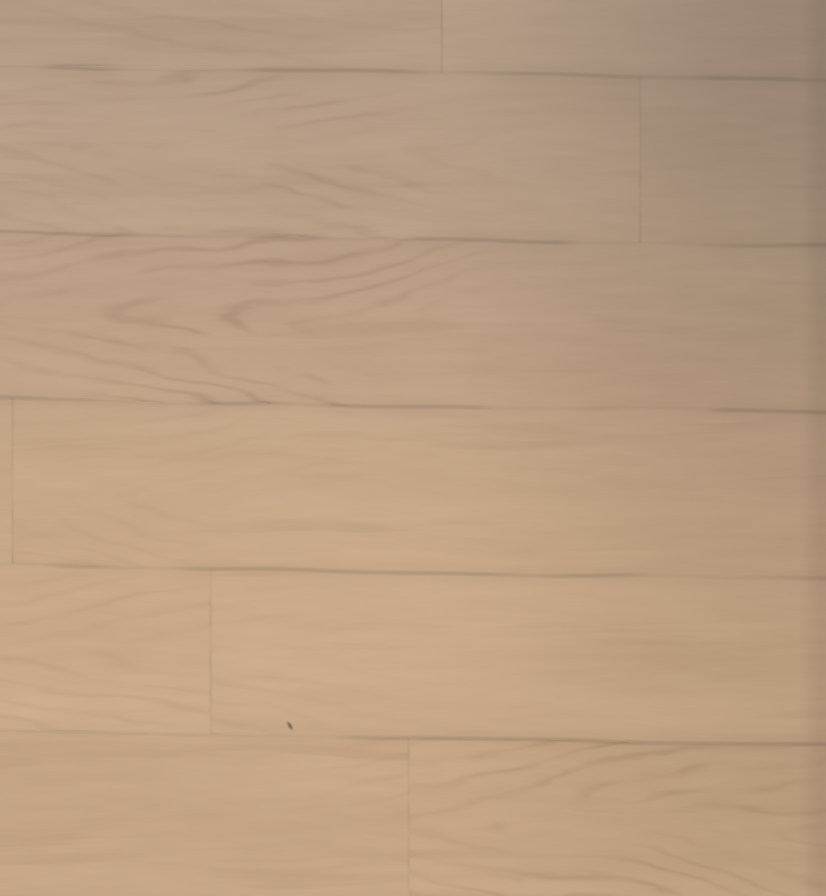
This texture is drawn by a Shadertoy shader. Its source:

```glsl
// Pale oak floor: staggered horizontal planks with soft grain, faint seams and uneven light.

const float ROW_HEIGHT = 0.1857;     // plank width, canvas heights
const float ROW_OFFSET = 0.002;
const float TILT = 0.016;            // drop of the seams from left to right
const float PLANK_LENGTH = 1.24;
const float FIRST_JOINT = 0.495;     // end joint of the lowest row
const float JOINT_STEP = 0.24;       // shift of the joint per row
const float SEAM_WIDTH = 0.0028;
const float JOINT_WIDTH = 0.0020;
const float SEAM_DEPTH = 0.085;
const float JOINT_DEPTH = 0.055;
const float TONE_RANGE = 0.025;      // brightness spread between planks
const float GRAIN_DEPTH = 0.055;
const float FIGURE_DEPTH = 0.095;
const float RING_SPACING = 0.13;
const vec3 WARM_OAK = vec3(0.785, 0.660, 0.535);
const vec3 COOL_OAK = vec3(0.712, 0.615, 0.530);
const vec3 GRAIN_TINT = vec3(0.85, 1.0, 1.15);
const vec2 SPECK = vec2(0.351, 0.190);

// Arched figure of each row, from the bottom: tip, center of its patch, strength
const vec3 FIGURE[6] = vec3[6](
    vec3(0.50, 0.74, 0.75), vec3(-0.10, 0.12, 0.40), vec3(0.30, 0.20, 0.20),
    vec3(0.15, 0.30, 0.85), vec3(0.02, 0.24, 0.75), vec3(0.10, 0.25, 0.30));

float hash(vec2 p) {
    return fract(sin(dot(p, vec2(127.1, 311.7))) * 43758.5453);
}

float noise(vec2 p) {
    vec2 cell = floor(p);
    vec2 f = fract(p);
    f = f * f * (3.0 - 2.0 * f);
    return mix(mix(hash(cell), hash(cell + vec2(1, 0)), f.x),
               mix(hash(cell + vec2(0, 1)), hash(cell + vec2(1, 1)), f.x), f.y);
}

float fbm(vec2 p) {
    float sum = 0.0;
    float weight = 0.5;
    for (int i = 0; i < 4; i++) {
        sum += weight * noise(p);
        p = p * 2.03 + 17.3;
        weight *= 0.5;
    }
    return sum / 0.9375;
}

// Soft line of the given width around distance zero
float softLine(float dist, float width) {
    float w = max(width, 1.0 / iResolution.y);
    return 1.0 - smoothstep(0.2 * w, 1.4 * w, abs(dist));
}

// Nested arches that open to the right, fading outside their patch
float archFigure(vec2 p, float rowY, int row, vec2 seed) {
    vec3 figure = FIGURE[row];
    float y = rowY - 0.5 + 0.16 * (noise(vec2(p.x * 5.0, seed.y)) - 0.5);
    float level = p.x - figure.x - 1.1 * sqrt(y * y + 0.004);
    level += 0.16 * (fbm(p * vec2(9.0, 34.0) + seed) - 0.5);
    float ring = pow(0.5 + 0.5 * sin(6.2832 * level / RING_SPACING), 4.0);
    float reach = (p.x - figure.y) / 0.27;
    float patches = smoothstep(0.32, 0.68, fbm(p * vec2(7.0, 26.0) + seed + 40.0));
    return ring * patches * figure.z * exp(-reach * reach);
}

void mainImage(out vec4 fragColor, in vec2 fragCoord) {
    vec2 uv = fragCoord / iResolution.xy;

    // Plank layout
    float wobble = 0.004 * (noise(vec2(uv.x * 9.0, floor(uv.y * 5.4))) - 0.5);
    float y = (uv.y + TILT * uv.x + ROW_OFFSET + wobble) / ROW_HEIGHT;
    float rowId = floor(y);
    float rowY = fract(y);
    float jointX = mod(FIRST_JOINT - JOINT_STEP * rowId, PLANK_LENGTH);
    float plankId = step(jointX, uv.x);
    vec2 seed = vec2(hash(vec2(rowId, plankId)), hash(vec2(plankId + 5.0, rowId))) * 50.0;

    // Light: warm below, cooler above, falling off to the right
    vec3 color = mix(WARM_OAK, COOL_OAK, smoothstep(0.25, 1.0, uv.y));
    color *= 1.0 - smoothstep(0.45, 1.0, uv.x) * mix(0.06, 0.14, uv.y);
    color *= 1.0 - 0.06 * smoothstep(0.965, 0.995, uv.x);
    color *= 1.0 + TONE_RANGE * (hash(vec2(rowId, plankId + 3.0)) - 0.5);

    // Grain: broad bands, fine fibres and a few dark streaks
    vec2 bent = uv + vec2(0.0, 0.012 * noise(uv * vec2(6.0, 9.0) + seed));
    float bands = fbm(bent * vec2(2.5, 22.0) + seed) - 0.5;
    float fibres = fbm(bent * vec2(16.0, 110.0) + seed) - 0.5;
    float streak = smoothstep(0.62, 0.80, fbm(bent * vec2(3.0, 42.0) + seed + 9.0));
    float grain = GRAIN_DEPTH * (bands + 0.65 * fibres - 0.55 * streak);
    grain -= FIGURE_DEPTH * archFigure(uv, rowY, int(clamp(rowId, 0.0, 5.0)), seed);
    color *= 1.0 + grain * GRAIN_TINT;

    // Seams between rows, worn unevenly, with a faint shade beside them
    float seamDist = (rowY - step(0.5, rowY)) * ROW_HEIGHT;
    float wear = 0.25 + 0.75 * smoothstep(0.3, 0.7, noise(vec2(uv.x * 11.0, round(y) * 7.3)));
    float seam = softLine(seamDist, SEAM_WIDTH) + 0.25 * softLine(seamDist, 4.0 * SEAM_WIDTH);
    color *= 1.0 - SEAM_DEPTH * wear * seam;

    // End joints
    float jointWear = 0.3 + 0.7 * noise(vec2(uv.y * 45.0, rowId));
    color *= 1.0 - JOINT_DEPTH * jointWear * softLine(uv.x - jointX, JOINT_WIDTH);

    // Small dark speck
    vec2 toSpeck = (uv - SPECK) * vec2(iResolution.x / iResolution.y, 1.0);
    toSpeck.x += 0.5 * toSpeck.y;
    color *= 1.0 - 0.35 * softLine(length(toSpeck * vec2(1.0, 0.6)), 0.0028);

    fragColor = vec4(color, 1.0);
}
```
